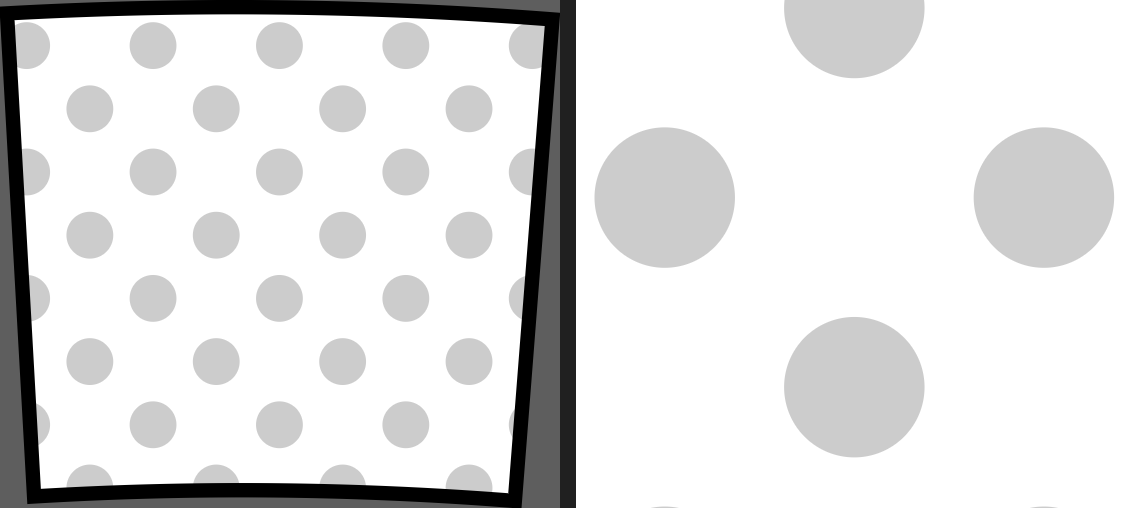
Left, the full canvas; right, a detail of the centre.
Reproduce this pattern procedurally as a WebGL 1 fragment shader.

```glsl
precision highp float;

uniform vec2 u_resolution;

// Lengths are fractions of the canvas width.
const vec3 BACKDROP_COLOR = vec3(0.37);
const vec3 BORDER_COLOR = vec3(0.0);
const vec3 PANEL_COLOR = vec3(1.0);
const vec3 DOT_COLOR = vec3(0.8);

const float DOT_SPACING = 0.2257;
const float DOT_RADIUS = 0.0418;
const vec2 DOT_ORIGIN = vec2(0.4990, 0.3743);

const float BORDER_WIDTH = 0.0257;

// Sides: x at the canvas bottom, then change in x per unit of height.
const vec2 LEFT_SIDE = vec2(0.0749, -0.0561);
const vec2 RIGHT_SIDE = vec2(0.9055, 0.0781);

// Arcs: crest x, crest y, bend.
const vec3 TOP_ARC = vec3(0.418, 0.8815, 0.0678);
const vec3 BOTTOM_ARC = vec3(0.432, 0.0446, 0.0806);

// Signed distance to a slanted side, positive to its right.
float sideDistance(vec2 p, vec2 side) {
  return (p.x - side.x - side.y * p.y) / sqrt(1.0 + side.y * side.y);
}

// Approximate signed distance to a shallow arc, positive above it.
float arcDistance(vec2 p, vec3 arc) {
  float dx = p.x - arc.x;
  float slope = 2.0 * arc.z * dx;
  return (p.y - arc.y + arc.z * dx * dx) / sqrt(1.0 + slope * slope);
}

// Negative inside the panel; mitred corners outside.
float panelDistance(vec2 p) {
  float across = max(-sideDistance(p, LEFT_SIDE), sideDistance(p, RIGHT_SIDE));
  float along = max(arcDistance(p, TOP_ARC), -arcDistance(p, BOTTOM_ARC));
  return max(across, along);
}

// Distance to the nearest dot on a square lattice.
float latticeDistance(vec2 p) {
  vec2 cell = (fract(p / DOT_SPACING + 0.5) - 0.5) * DOT_SPACING;
  return length(cell) - DOT_RADIUS;
}

// Two lattices, half a cell apart, make the staggered rows.
float dotDistance(vec2 p) {
  vec2 q = p - DOT_ORIGIN;
  return min(latticeDistance(q), latticeDistance(q + 0.5 * DOT_SPACING));
}

// Coverage of a shape, smoothed over one pixel.
float coverage(float d) {
  return clamp(0.5 - d * u_resolution.x, 0.0, 1.0);
}

void main() {
  vec2 p = gl_FragCoord.xy / u_resolution.x;
  float panel = panelDistance(p);

  vec3 fill = mix(PANEL_COLOR, DOT_COLOR, coverage(dotDistance(p)));
  vec3 color = mix(BACKDROP_COLOR, BORDER_COLOR, coverage(panel - BORDER_WIDTH));
  color = mix(color, fill, coverage(panel));

  gl_FragColor = vec4(color, 1.0);
}
```
